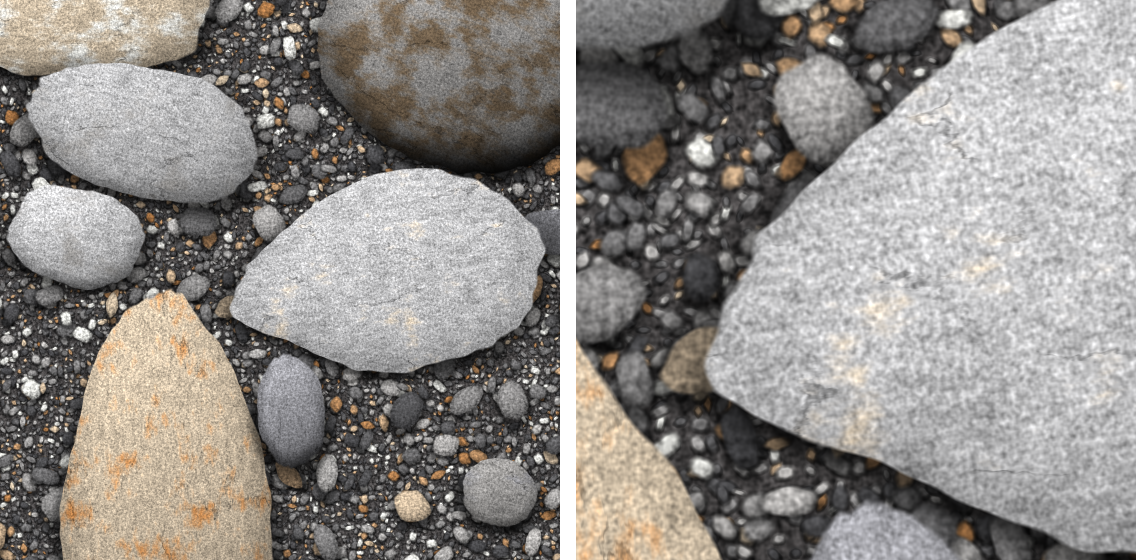
Left, the full canvas; right, a detail of the centre.
Write a three.js fragment shader that draws this texture.

```glsl
// Smooth boulders lying on dark, mixed gravel with pale and ochre pebbles.
// Gravel is four layers of jittered superellipse pebbles over noisy grit;
// boulders are tapered superellipses with gradient-noise stains and grain.
varying vec2 vUv;

const vec3 GRIT   = vec3(0.27, 0.26, 0.26);
const vec3 SLATE  = vec3(0.29, 0.29, 0.30);
const vec3 ASH    = vec3(0.74, 0.73, 0.72);
const vec3 SILVER = vec3(0.77, 0.77, 0.775);
const vec3 CREAM  = vec3(0.85, 0.78, 0.68);
const vec3 OCHRE  = vec3(0.68, 0.47, 0.28);
const vec3 UMBER  = vec3(0.40, 0.34, 0.27);
const vec3 CHALK  = vec3(0.90, 0.90, 0.88);
const vec2 LIGHT  = vec2(-0.35, 0.94);
const float EDGE  = 0.0016;        // half width of smoothed outlines
const float WARM_SHARE = 0.17;     // share of ochre and cream pebbles
const float GRAIN = 0.34;          // strength of the fine mineral grain
const float HALF_PI = 1.5708;

vec2 hash2(vec2 p) {
  vec3 q = fract(p.xyx * vec3(0.1031, 0.1030, 0.0973));
  q += dot(q, q.yzx + 33.33);
  return fract((q.xx + q.yz) * q.zy);
}

float corner(vec2 cell, vec2 f, vec2 o) {
  return dot(hash2(cell + o) * 2.0 - 1.0, f - o);
}

float gradientNoise(vec2 p) {
  vec2 i = floor(p), f = fract(p);
  vec2 u = f * f * f * (f * (f * 6.0 - 15.0) + 10.0);
  vec2 e = vec2(1.0, 0.0);
  return mix(mix(corner(i, f, e.yy), corner(i, f, e.xy), u.x),
             mix(corner(i, f, e.yx), corner(i, f, e.xx), u.x), u.y);
}

float fbm(vec2 p) {
  float sum = 0.0, amp = 0.7;
  for (int i = 0; i < 4; i++) {
    sum += amp * gradientNoise(p);
    p = mat2(1.6, 1.2, -1.2, 1.6) * p + 17.3;
    amp *= 0.55;
  }
  return sum;
}

vec2 turn(vec2 p, float a) {
  float c = cos(a), s = sin(a);
  return vec2(c * p.x + s * p.y, c * p.y - s * p.x);
}

float superNorm(vec2 q, float power) {
  vec2 a = pow(abs(q) + 0.0001, vec2(power));
  return pow(a.x + a.y, 1.0 / power);
}

// One layer of scattered pebbles, at most one per grid cell.
void paintPebbles(inout vec3 col, vec2 p, float cells, float density, float grain) {
  vec2 g = p * cells, home = floor(g);
  for (int y = -1; y <= 1; y++) for (int x = -1; x <= 1; x++) {
    vec2 id = home + vec2(float(x), float(y)) + cells * 3.0 + 50.0;
    vec2 place = hash2(id), form = hash2(id + 71.7), tint = hash2(id + 139.3);
    if (hash2(id + 211.1).x > density) continue;
    vec2 off = g - (id - cells * 3.0 - 50.0) - 0.2 - 0.6 * place;
    vec2 q = turn(off, form.x * 6.283);
    q.x += 0.35 * (place.y - 0.5) * q.y;
    float size = mix(0.26, 0.5, form.y);
    q /= size * vec2(1.15, mix(0.55, 1.0, place.x));
    float f = superNorm(q, mix(1.4, 3.2, tint.y)) + 0.13 * gradientNoise(q * 1.7 + id);
    float d = (f - 1.0) * size * 0.75 / cells;
    vec3 stone = mix(SLATE, ASH, pow(tint.x, 1.3));
    if (tint.y < WARM_SHARE) stone = mix(OCHRE, CREAM, tint.x);
    else if (tint.y > 0.91) stone = CHALK;
    vec2 n = off / size;
    stone *= 1.0 + 0.2 * dot(n, LIGHT) - 0.22 * smoothstep(0.55, 1.0, f) + grain * 0.45;
    col *= 1.0 - 0.45 * smoothstep(1.45, 0.95, f + 0.2 * n.y);
    col = mix(stone, col, smoothstep(-EDGE, EDGE, d));
  }
}

// A boulder whose long axis is local y; wear is (stain amount, shading depth).
void paintRock(inout vec3 col, vec2 p, vec2 centre, vec2 radii, float angle,
               float taper, float power, vec3 base, vec3 stain, vec2 wear) {
  vec2 off = p - centre, seed = centre * 37.0 + 9.0;
  if (length(off) > 1.5 * max(radii.x, radii.y)) return;
  vec2 r = turn(off, angle), q = r / radii;
  q.x /= 1.0 - taper * clamp(q.y, -1.0, 1.0);
  float f = superNorm(q, power) + 0.14 * gradientNoise(q * 1.8 + seed)
          + 0.04 * gradientNoise(q * 7.0 + seed);
  float d = (f - 1.0) * min(radii.x, radii.y);
  vec2 n = turn(q, -angle);
  col *= 1.0 - smoothstep(0.03, 0.0, d) * clamp(0.4 - 0.3 * n.y, 0.1, 0.65);
  if (d > EDGE) return;
  // Stains, streaks along the long axis, grain and broken cracks
  float coarse = fbm(r * 13.0 + seed), streak = fbm(r * vec2(85.0, 38.0) + seed);
  float grain = gradientNoise(r * 210.0) + 0.8 * gradientNoise(r * 370.0 + seed);
  float crackLine = abs(gradientNoise(r * vec2(11.0, 5.0) + seed) + 0.12 * streak);
  float crack = smoothstep(0.022, 0.0, crackLine) * smoothstep(-0.1, 0.2, coarse);
  vec3 rock = mix(base, stain, smoothstep(0.3, 0.75, coarse + 0.4 * streak + wear.x));
  rock *= 1.0 + 0.2 * coarse + 0.3 * streak + GRAIN * grain - 0.25 * crack;
  rock *= 1.0 + wear.y * (0.3 * dot(n, LIGHT)
        - 0.45 * smoothstep(0.65, 1.05, f) * (0.6 - 0.4 * n.y));
  col = mix(rock, col, smoothstep(-EDGE, EDGE, d));
}

void main() {
  vec2 p = vUv;
  float grain = gradientNoise(p * 190.0) + 0.6 * gradientNoise(p * 340.0);
  vec3 col = GRIT * (1.0 + 0.9 * grain + 0.5 * fbm(p * 45.0));
  // Gravel from fine to coarse
  paintPebbles(col, p, 105.0, 0.75, grain);
  paintPebbles(col, p, 58.0, 0.62, grain);
  paintPebbles(col, p, 31.0, 0.42, grain);
  paintPebbles(col, p, 16.0, 0.24, grain);
  // Boulders: centre, radii, angle, taper, power, base, stain, wear
  paintRock(col, p, vec2(0.15, 1.01), vec2(0.14, 0.22), HALF_PI, 0.0, 3.0, CREAM, CHALK, vec2(0.4, 0.5));
  paintRock(col, p, vec2(0.83, 0.93), vec2(0.23, 0.26), 1.2, 0.0, 2.3, ASH * 0.8, UMBER, vec2(0.5, 1.3));
  paintRock(col, p, vec2(0.99, 0.585), vec2(0.04, 0.07), HALF_PI, 0.0, 2.2, SLATE * 1.6, SLATE, vec2(0.2, 0.5));
  paintRock(col, p, vec2(0.255, 0.765), vec2(0.115, 0.205), 1.32, 0.05, 2.4, SILVER * 0.94, ASH * 0.8, vec2(0.25, 0.6));
  paintRock(col, p, vec2(0.137, 0.577), vec2(0.088, 0.12), 1.37, 0.0, 2.3, SILVER, ASH * 0.8, vec2(0.25, 0.8));
  paintRock(col, p, vec2(0.69, 0.51), vec2(0.175, 0.285), 1.72, 0.3, 1.7, SILVER, CREAM, vec2(0.15, 0.35));
  paintRock(col, p, vec2(0.295, 0.14), vec2(0.18, 0.335), 0.03, 0.35, 2.3, CREAM * 0.94, OCHRE * 1.08, vec2(0.3, 0.6));
  paintRock(col, p, vec2(0.52, 0.265), vec2(0.06, 0.1), 0.08, 0.0, 2.1, SLATE * 1.95, SLATE * 1.6, vec2(0.3, 1.0));
  paintRock(col, p, vec2(0.892, 0.12), vec2(0.06, 0.066), 1.3, 0.0, 2.2, ASH * 0.8, SLATE * 1.7, vec2(0.3, 0.7));
  gl_FragColor = vec4(clamp(col, 0.0, 1.0), 1.0);
}
```
